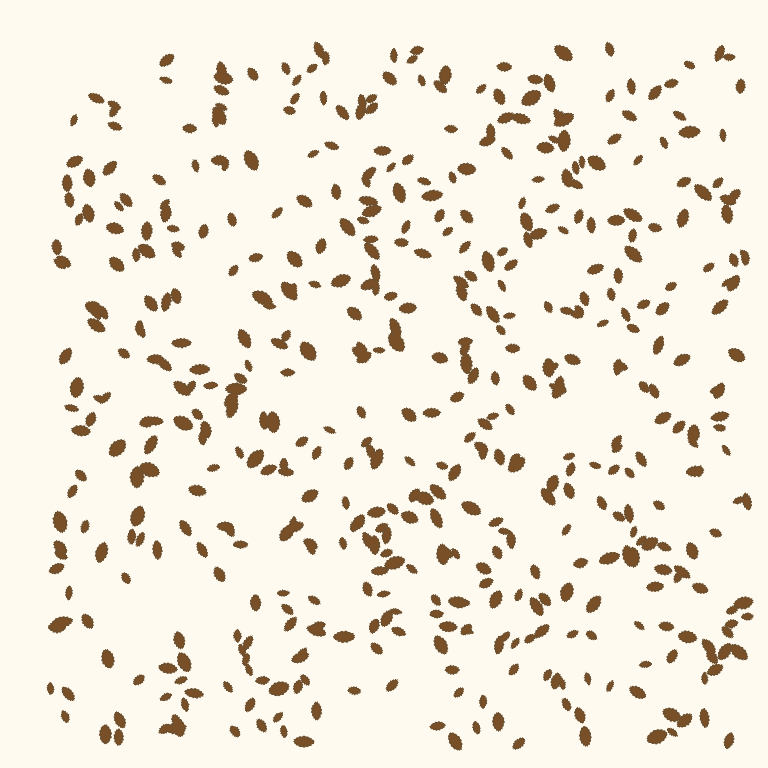
Write a Shadertoy shader that draws this pattern.

```glsl
// Scattered brown seeds with finely serrated, darker rims on a cream ground.

const vec3 CREAM = vec3(1.00, 0.98, 0.94);
const vec3 SEED_BROWN = vec3(0.47, 0.31, 0.15);
const vec3 RIM_BROWN = vec3(0.42, 0.31, 0.18);

const vec2 FIELD_ORIGIN = vec2(0.065, 0.030); // lower left of the sown area
const float FIELD_SIZE = 0.91;
const int CELLS = 13;               // cells along each side of the field
const int SEEDS_PER_CELL = 9;       // candidates in each cell
const float SEED_CHANCE = 0.345;    // share of candidates that are kept

const float MIN_LENGTH = 0.0080;    // half lengths of the seeds
const float MAX_LENGTH = 0.0145;
const float MIN_ASPECT = 0.49;      // width over length
const float MAX_ASPECT = 0.66;
const float TAPER = 0.22;           // narrowing towards the tips

const float TEETH = 16.0;           // serrations around one seed
const float TOOTH_DEPTH = 0.0005;
const float FRAY_SCALE = 260.0;     // irregular roughness of the edge
const float FRAY_DEPTH = 0.0008;
const float RIM_WIDTH = 0.0021;
const float RIM_SOFTNESS = 0.0005;
const float TAU = 6.2831853;

// Integer hash giving four values from 0 to 1
vec4 hash4(ivec3 key) {
    uvec4 v = uvec4(uvec3(key + 1000), 17u) * 1664525u + 1013904223u;
    for (int i = 0; i < 2; i++) {
        v += v.yzxy * v.wxyz;
        v ^= v >> 16u;
    }
    return vec4(v & 65535u) / 65535.0;
}

vec2 latticeGradient(vec2 corner) {
    float angle = TAU * hash4(ivec3(corner, 77)).x;
    return vec2(cos(angle), sin(angle));
}

float gradientNoise(vec2 p) {
    vec2 i = floor(p), f = p - i;
    vec2 u = f * f * f * (f * (f * 6.0 - 15.0) + 10.0);
    vec2 e = vec2(1.0, 0.0);
    float low = mix(dot(latticeGradient(i), f),
                    dot(latticeGradient(i + e.xy), f - e.xy), u.x);
    float high = mix(dot(latticeGradient(i + e.yx), f - e.yx),
                     dot(latticeGradient(i + e.xx), f - e.xx), u.x);
    return mix(low, high, u.y);
}

// Approximate signed distance to a tapered, serrated ellipse
float seedDistance(vec2 p, vec2 radii, float phase) {
    float along = min(abs(p.x) / radii.x, 1.5);
    p.y *= 1.0 + TAPER * along * along;
    vec2 q = p / radii;
    float k = length(q);
    float d = k * (k - 1.0) / max(length(q / radii), 1e-4);
    if (k < 0.2) return -0.8 * radii.y;
    return d + TOOTH_DEPTH * cos(TEETH * atan(q.y, q.x) + phase);
}

// Distance to the union of all seeds in the neighbouring cells
float seedField(vec2 uv) {
    float cellSize = FIELD_SIZE / float(CELLS);
    vec2 p = (uv - FIELD_ORIGIN) / cellSize;
    ivec2 home = ivec2(floor(p));
    float nearest = 1.0;
    for (int y = -1; y <= 1; y++)
    for (int x = -1; x <= 1; x++) {
        ivec2 cell = home + ivec2(x, y);
        if (any(lessThan(cell, ivec2(0))) ||
            any(greaterThanEqual(cell, ivec2(CELLS)))) continue;
        for (int n = 0; n < SEEDS_PER_CELL; n++) {
            vec4 place = hash4(ivec3(cell, n));
            if (place.z > SEED_CHANCE) continue;
            vec2 offset = (p - vec2(cell) - place.xy) * cellSize;
            if (length(offset) > 2.0 * MAX_LENGTH) continue;

            vec4 form = hash4(ivec3(cell, n + 100));
            float halfLength = mix(MIN_LENGTH, MAX_LENGTH, pow(form.x, 1.5));
            float aspect = mix(MIN_ASPECT, MAX_ASPECT, form.y);
            float angle = TAU * form.z;
            float c = cos(angle), s = sin(angle);
            vec2 local = vec2(c * offset.x + s * offset.y,
                              c * offset.y - s * offset.x);
            vec2 radii = halfLength * vec2(1.0, aspect);
            nearest = min(nearest, seedDistance(local, radii, TAU * form.w));
        }
    }
    return nearest;
}

void mainImage(out vec4 fragColor, in vec2 fragCoord) {
    float pixel = 1.0 / min(iResolution.x, iResolution.y);
    vec2 uv = fragCoord * pixel;

    float d = seedField(uv) + FRAY_DEPTH * gradientNoise(uv * FRAY_SCALE);

    // Rim, body and antialiased outline
    float body = smoothstep(-RIM_SOFTNESS, RIM_SOFTNESS, -d - RIM_WIDTH);
    float coverage = clamp(0.5 - d / pixel, 0.0, 1.0);
    vec3 seedColor = mix(RIM_BROWN, SEED_BROWN, body);
    fragColor = vec4(mix(CREAM, seedColor, coverage), 1.0);
}
```
